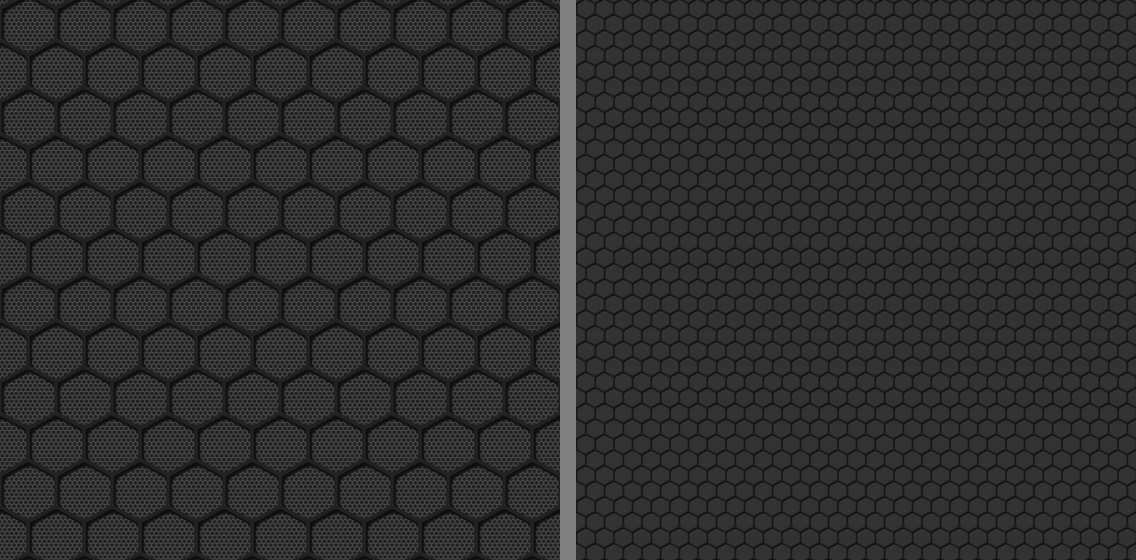
Left, the tile; right, the same tile 3 across and 3 down.
Write a WebGL 2 fragment shader that draws this pattern.

```glsl
#version 300 es
precision highp float;
// Dark honeycomb panel: 10 x 12 staggered hexagonal recesses with a fine hexagonal mesh floor.
// One lattice function serves both scales; an offset edge distance casts
// the soft shadow of each wall onto the floor. Whole counts make it tile.

uniform vec2 u_resolution;
out vec4 fragColor;

const vec2 CELL_COUNT = vec2(10.0, 12.0);     // columns, rows (rows must be even)
const float MESH_PER_CELL = 12.0;             // mesh holes along one cell pitch
const float ROW_PHASE = 0.485;                // height of the first row centre, in rows

const float WALL_HALF_WIDTH = 0.0032;
const float WALL_RADIUS = 0.005;
const float SHADOW_RADIUS = 0.012;
const float MESH_HALF_WIDTH = 0.0008;
const vec2 SHADOW_OFFSET = vec2(0.003, -0.0042);
const vec2 SHADOW_RANGE = vec2(-0.0015, 0.0038);

const vec3 WALL_COLOR = vec3(0.132);
const vec3 FLOOR_COLOR = vec3(0.133);
const vec3 MESH_COLOR = vec3(0.325);
const vec3 SHADOW_COLOR = vec3(0.052);

// Offset from the nearest centre of a staggered lattice, in canvas units.
vec2 hexOffset(vec2 p, vec2 count) {
    vec2 q = p * count * vec2(1.0, 0.5);
    vec2 evenRow = (fract(q + 0.5) - 0.5) * vec2(1.0, 2.0);
    vec2 oddRow = (fract(q) - 0.5) * vec2(1.0, 2.0);
    vec2 metric = vec2(1.0, 0.8660254);
    bool evenIsNearer = length(evenRow * metric) < length(oddRow * metric);
    return (evenIsNearer ? evenRow : oddRow) / count;
}

// Signed distance to the border of a pointy-top lattice cell, negative inside.
float hexDistance(vec2 p, vec2 count, float radius) {
    float halfWidth = 0.5 / count.x;
    float apex = 2.0 / (3.0 * count.y);
    vec2 slopeNormal = normalize(vec2(0.5 * apex, halfWidth));
    float softX = sqrt(p.x * p.x + 0.25 * radius * radius);
    float side = abs(p.x) - halfWidth;
    float slope = dot(vec2(softX, abs(p.y) - apex), slopeNormal);
    vec2 d = vec2(side, slope) + radius;
    return length(max(d, 0.0)) + min(max(d.x, d.y), 0.0) - radius;
}

// Antialiased coverage of the region where the distance is negative.
float coverage(float distanceToEdge, float pixel) {
    return clamp(0.5 - distanceToEdge / pixel, 0.0, 1.0);
}

// Recess floor: plain base with thin mesh lines between small hexagons.
vec3 meshFloor(vec2 p, vec2 count, float pixel) {
    float border = -hexDistance(hexOffset(p, count), count, 0.0);
    float line = coverage(border - MESH_HALF_WIDTH, pixel);
    return mix(FLOOR_COLOR, MESH_COLOR, line);
}

// Shadow falling inward from the upper and left walls.
float wallShadow(vec2 local, vec2 count) {
    float depth = -hexDistance(local - SHADOW_OFFSET, count, SHADOW_RADIUS) - WALL_HALF_WIDTH;
    return 1.0 - smoothstep(SHADOW_RANGE.x, SHADOW_RANGE.y, depth);
}

void main() {
    vec2 uv = gl_FragCoord.xy / u_resolution;
    float pixel = 1.0 / min(u_resolution.x, u_resolution.y);
    vec2 p = uv - vec2(0.0, ROW_PHASE / CELL_COUNT.y);
    vec2 local = hexOffset(p, CELL_COUNT);

    // Mesh floor darkened by the surrounding walls
    vec3 color = meshFloor(p, CELL_COUNT * MESH_PER_CELL, pixel);
    color = mix(color, SHADOW_COLOR, 0.95 * wallShadow(local, CELL_COUNT));

    // Raised walls between the recesses
    float recess = hexDistance(local, CELL_COUNT, WALL_RADIUS) + WALL_HALF_WIDTH;
    color = mix(WALL_COLOR, color, coverage(recess, pixel));

    fragColor = vec4(color, 1.0);
}
```
